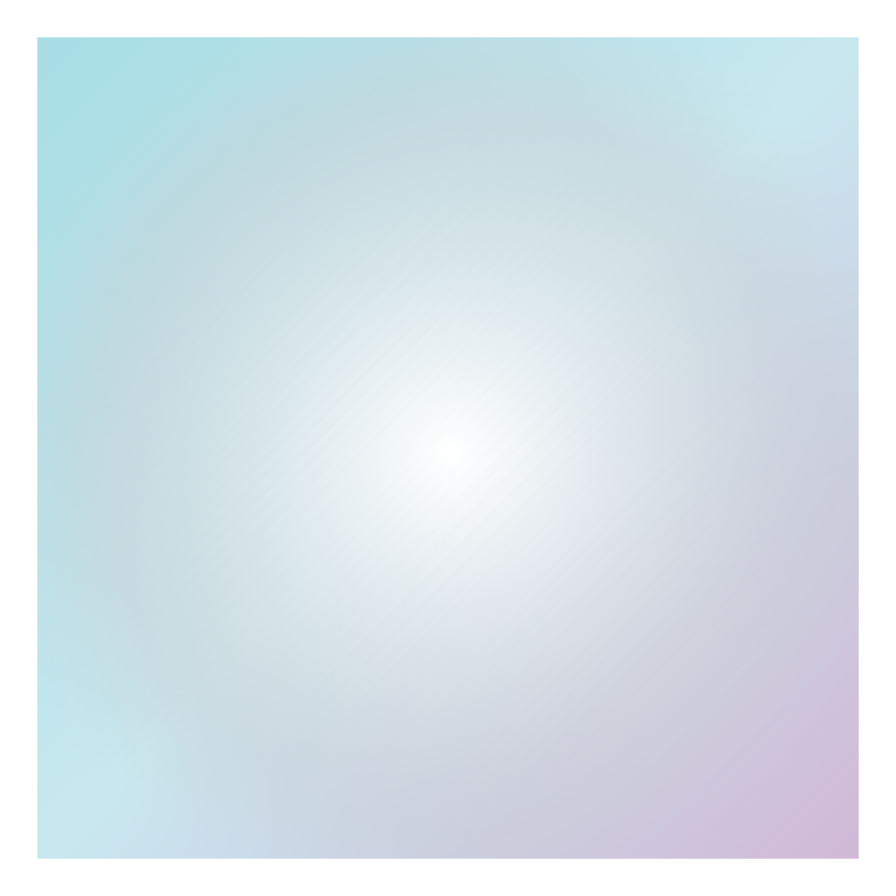
Write a Shadertoy shader that draws this background.

```glsl
// Pastel diagonal gradient panel with a white central glow and brushed diagonal streaks.
#define PANEL_MARGIN 0.0417
#define GLOW_CENTER vec2(0.504, 0.494)
#define GLOW_RADIUS 0.42
#define GLOW_FALLOFF 1.6
#define HAZE_COLOR vec3(0.80, 0.82, 0.84)
#define HAZE_AMOUNT 0.52
#define STREAK_DENSITY 420.0
#define STREAK_WARP 0.011

// Aqua at the upper left, through pale blue, to lilac at the lower right.
vec3 diagonalGradient(float t) {
    vec3 color = mix(vec3(0.665, 0.872, 0.900), vec3(0.690, 0.880, 0.907), smoothstep(0.0, 0.20, t));
    color = mix(color, vec3(0.785, 0.910, 0.937), clamp((t - 0.20) / 0.30, 0.0, 1.0));
    color = mix(color, vec3(0.795, 0.860, 0.918), clamp((t - 0.50) / 0.13, 0.0, 1.0));
    color = mix(color, vec3(0.797, 0.800, 0.880), clamp((t - 0.63) / 0.13, 0.0, 1.0));
    return mix(color, vec3(0.820, 0.725, 0.847), clamp((t - 0.76) / 0.24, 0.0, 1.0));
}

// Layered sines across the diagonal, each fading in and out along it.
float brushedStreaks(float across, float along) {
    float sum = 0.0;
    float weight = 0.5;
    float frequency = STREAK_DENSITY;
    for (int i = 0; i < 4; i++) {
        float phase = float(i) * 2.4;
        float fade = 0.6 + 0.4 * sin(along * 9.0 + across * 31.0 + phase);
        sum += weight * fade * sin(across * frequency + 2.0 * sin(across * 47.0 + phase));
        frequency *= 1.37;
        weight *= 0.75;
    }
    return sum;
}

// Antialiased coverage of the square panel.
float panelMask(vec2 uv, float pixel) {
    vec2 edge = abs(uv - 0.5) - (0.5 - PANEL_MARGIN);
    return 1.0 - smoothstep(-0.5 * pixel, 0.5 * pixel, max(edge.x, edge.y));
}

void mainImage(out vec4 fragColor, in vec2 fragCoord) {
    float side = min(iResolution.x, iResolution.y);
    vec2 uv = (fragCoord - 0.5 * iResolution.xy) / side + 0.5;
    vec2 panel = (uv - PANEL_MARGIN) / (1.0 - 2.0 * PANEL_MARGIN);

    // Streaks shift the radius so that they show only where the light changes.
    vec2 offset = uv - GLOW_CENTER;
    float across = (offset.x - offset.y) * 0.7071;
    float along = (offset.x + offset.y) * 0.7071;
    float radius = length(offset);
    float streakFade = smoothstep(0.0, 0.06, radius);
    float warped = radius + STREAK_WARP * streakFade * brushedStreaks(across, along);

    // Base gradient, soft grey haze, then the white glow.
    vec3 color = diagonalGradient(0.5 * (panel.x + 1.0 - panel.y));
    float haze = 1.0 - smoothstep(0.36, 0.55, warped);
    color = mix(color, HAZE_COLOR, HAZE_AMOUNT * haze);
    float glow = pow(clamp(1.0 - warped / GLOW_RADIUS, 0.0, 1.0), GLOW_FALLOFF);
    color = mix(color, vec3(1.0), glow);

    // White frame around the panel.
    color = mix(vec3(1.0), color, panelMask(uv, 1.0 / side));
    fragColor = vec4(color, 1.0);
}
```
